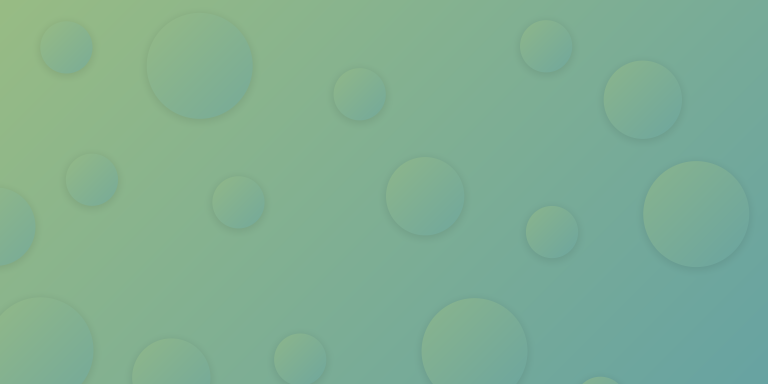
A Shadertoy shader for this background:

```glsl
// Soft diagonal gradient from leaf green to teal, with scattered flat discs.
// Each disc repeats the gradient inside its own box and casts a faint shadow.
// Discs sit on a staggered, jittered grid; lengths are in canvas heights.

const vec3 LEAF = vec3(0.595, 0.735, 0.517);
const vec3 TEAL = vec3(0.404, 0.638, 0.634);
const float CELL = 0.385;
const float STAGGER = 0.4;
const vec2 GRID_ORIGIN = vec2(0.3, 0.4);
const float FACE_OPACITY = 0.55;
const float SHADOW_STRENGTH = 0.095;

vec2 hash22(vec2 p) {
    vec3 q = fract(vec3(p.xyx) * vec3(0.1031, 0.1030, 0.0973));
    q += dot(q, q.yzx + 33.33);
    return fract((q.xx + q.yz) * q.zy);
}

// Gradient running at 45 degrees, top left to bottom right of a box
vec3 diagonalGradient(vec2 p, vec2 size) {
    float t = (p.x + size.y - p.y) / (size.x + size.y);
    return mix(LEAF, TEAL, clamp(t, 0.0, 1.0));
}

// Three sizes, spread evenly over the grid
float discRadius(vec2 cell) {
    float kind = mod(5.0 * cell.x + 3.0 * cell.y, 14.0);
    return kind < 2.5 ? 0.138 : kind < 5.5 ? 0.102 : 0.068;
}

vec2 discCenter(vec2 cell, float radius) {
    vec2 jitter = (2.0 * hash22(cell + 17.0) - 1.0) * (0.5 * CELL - radius);
    vec2 corner = cell - GRID_ORIGIN - vec2(STAGGER * cell.y, 0.0);
    return (corner + 0.5) * CELL + jitter;
}

vec3 drawDisc(vec3 color, vec2 offset, float radius, float pixel) {
    // Blurred shadow, dropped slightly
    float shadowDist = length(offset + vec2(0.0, 0.005)) - radius;
    float shadow = 1.0 - smoothstep(-0.022, 0.024, shadowDist);
    float coverage = clamp(0.5 - (length(offset) - radius) / pixel, 0.0, 1.0);

    // Translucent face over the background
    vec3 face = diagonalGradient(offset + radius, vec2(2.0 * radius));
    vec3 shaded = color * (1.0 - SHADOW_STRENGTH * shadow);
    return mix(shaded, mix(color, face, FACE_OPACITY), coverage);
}

void mainImage(out vec4 fragColor, in vec2 fragCoord) {
    vec2 p = fragCoord / iResolution.y;
    float pixel = 1.0 / iResolution.y;
    vec3 color = diagonalGradient(p, vec2(iResolution.x / iResolution.y, 1.0));

    // Visit the discs of the neighbouring cells
    vec2 grid = p / CELL + GRID_ORIGIN;
    for (int j = -1; j <= 1; j++) {
        float row = floor(grid.y) + float(j);
        float column = floor(grid.x + STAGGER * row);
        for (int i = -1; i <= 1; i++) {
            vec2 cell = vec2(column + float(i), row);
            float radius = discRadius(cell);
            color = drawDisc(color, p - discCenter(cell, radius), radius, pixel);
        }
    }
    fragColor = vec4(color, 1.0);
}
```
